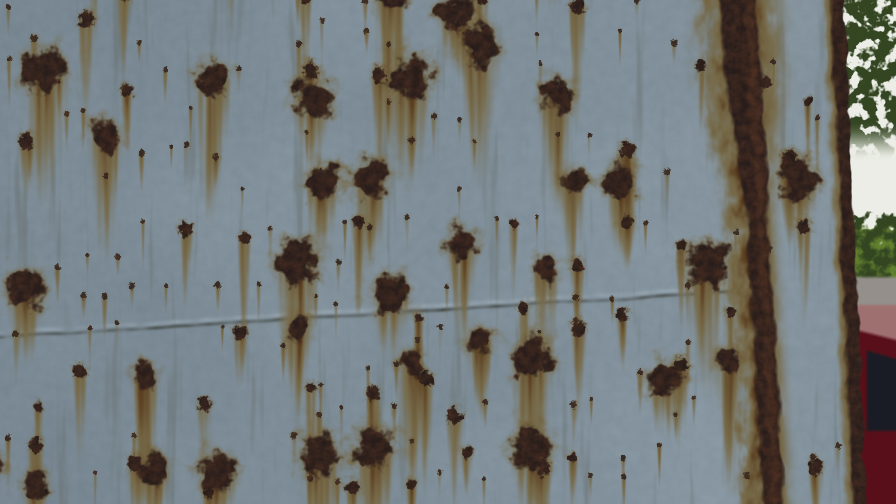
Write a WebGL 1 fragment shader that draws this texture.

```glsl
precision highp float;
uniform vec2 u_resolution;

// Paint and rust colours
const vec3 PAINT = vec3(0.495, 0.555, 0.597);
const vec3 GRIME = vec3(0.40, 0.43, 0.42);
const vec3 TAN = vec3(0.46, 0.41, 0.28);
const vec3 OCHRE = vec3(0.35, 0.24, 0.12);
const vec3 DARK_RUST = vec3(0.16, 0.115, 0.105);
const vec3 RED_RUST = vec3(0.29, 0.18, 0.13);
// Scenery colours
const vec3 SKY = vec3(0.92, 0.93, 0.90);
const vec3 LEAF = vec3(0.20, 0.27, 0.13);
const vec3 GRASS = vec3(0.38, 0.50, 0.18);
const vec3 PATH = vec3(0.58, 0.56, 0.54);
const vec3 CAR = vec3(0.35, 0.06, 0.10);
const vec3 HOOD = vec3(0.62, 0.44, 0.44);
// Layout, in canvas heights
const vec2 SEAM = vec2(0.336, 0.062);   // height at left, slope
const vec2 BEAM = vec2(1.535, -0.055);  // x at bottom, lean
const vec2 EDGE = vec2(1.707, -0.044);
// Rust spots: cell width, cell height, radius, density
const vec4 LARGE = vec4(0.17, 0.19, 0.036, 0.66);
const vec4 MEDIUM = vec4(0.11, 0.15, 0.014, 0.48);
const vec4 SMALL = vec4(0.05, 0.075, 0.006, 0.36);

vec3 hash3(vec2 p) {
  vec3 q = fract(p.xyx * vec3(0.1031, 0.1030, 0.0973));
  q += dot(q, q.yxz + 33.33);
  return fract((q.xxy + q.yzz) * q.zyx);
}

float corner(vec2 id, vec2 offset) {
  return dot(hash3(id).xy * 2.0 - 1.0, offset);
}

float gradNoise(vec2 p) {
  vec2 i = floor(p), f = fract(p), e = vec2(1.0, 0.0);
  vec2 u = f * f * f * (f * (f * 6.0 - 15.0) + 10.0);
  return mix(mix(corner(i, f), corner(i + e, f - e), u.x),
             mix(corner(i + e.yx, f - e.yx), corner(i + 1.0, f - 1.0), u.x), u.y);
}

float fbm(vec2 p) {
  return gradNoise(p) + 0.5 * gradNoise(p * 2.1 + 7.3) + 0.25 * gradNoise(p * 4.3 + 3.1);
}

// Spots are most crowded around the middle of the panel
float crowding(float x) {
  float d = (x - 0.75) / 0.55;
  return 0.5 + 0.6 * exp(-d * d);
}

// Scattered spots with runs below them: x = solid rust, y = stain
vec2 rustSpots(vec2 p, vec4 kind, float seed) {
  vec2 cell = kind.xy, home = floor(p / cell);
  float warp = 0.85 * fbm(p * 1.1 / kind.z + seed);
  float streaks = 0.8 + 0.9 * gradNoise(vec2(p.x * 85.0, p.y * 4.0) + seed);
  float solid = 0.0, clean = 1.0;
  for (int j = -1; j <= 3; j++) {
    for (int i = -1; i <= 1; i++) {
      vec2 id = home + vec2(float(i), float(j));
      vec3 place = hash3(id + seed), form = hash3(id + seed + 57.0);
      vec2 center = (id + 0.15 + 0.7 * place.xy) * cell;
      float present = step(place.z, kind.w * crowding(center.x));
      float radius = kind.z * mix(0.6, 1.15, form.x);
      vec2 q = p - center;
      float d = max(length(q * vec2(1.0, 0.9)) / radius + warp, 0.0);
      solid = max(solid, present * smoothstep(1.15, 0.75, d));
      float t = clamp(-q.y / (cell.y * mix(0.7, 2.0, form.y)), 0.0, 1.0);
      float across = q.x / (radius * mix(0.95, 0.5, t));
      float run = smoothstep(-radius, radius * 0.4, -q.y) * pow(1.0 - t, 1.3);
      float stain = max(run * exp(-across * across) * streaks, 0.75 * exp(-0.8 * d * d));
      clean *= 1.0 - present * clamp(stain, 0.0, 0.95);
    }
  }
  return vec2(solid, 1.0 - clean);
}

vec3 paintedPanel(vec2 p) {
  float drips = gradNoise(vec2(p.x * 28.0, p.y * 2.5)) + 0.5 * gradNoise(vec2(p.x * 95.0, p.y * 7.0));
  vec3 c = PAINT + 0.035 * fbm(p * 2.5) + 0.025 * (p.x - 0.7) + 0.02 * fbm(p * 45.0);
  c = mix(c, GRIME, 0.45 * smoothstep(0.12, 0.6, drips));
  // Weld seam: pale ridge over a broken dark line
  float s = p.y - SEAM.x - SEAM.y * p.x + 0.005 * gradNoise(p * 9.0);
  float left = 1.0 - smoothstep(1.46, 1.49, p.x);
  float broken = 0.55 + 0.9 * gradNoise(p * 30.0);
  c += 0.09 * left * broken * exp(-pow((s - 0.004) / 0.005, 2.0));
  return mix(c, GRIME * 0.72, left * clamp(broken, 0.0, 1.0) * exp(-pow((s + 0.005) / 0.004, 2.0)));
}

vec3 scenery(vec2 p) {
  float leaves = fbm(p * 38.0);
  vec3 c = mix(SKY, LEAF, smoothstep(-0.12, 0.12, leaves + 0.1) * smoothstep(0.68, 0.76, p.y));
  vec3 bush = mix(LEAF, GRASS, smoothstep(-0.2, 0.4, leaves));
  c = mix(c, bush, smoothstep(0.57, 0.55, p.y + 0.06 * leaves));
  c = mix(c, PATH, smoothstep(0.455, 0.445, p.y));
  c = mix(c, HOOD, smoothstep(0.40, 0.39, p.y));
  c = mix(c, CAR, smoothstep(0.345, 0.335, p.y + 0.25 * (p.x - 1.72)));
  float glass = smoothstep(0.14, 0.15, p.y) * smoothstep(0.31, 0.30, p.y + 0.3 * (p.x - 1.72));
  return mix(c, vec3(0.10, 0.11, 0.14), glass * smoothstep(1.715, 1.725, p.x));
}

void main() {
  vec2 p = gl_FragCoord.xy / u_resolution.y;
  vec2 rust = rustSpots(p, LARGE, 11.0);
  vec2 mid = rustSpots(p, MEDIUM, 83.0), fine = rustSpots(p, SMALL, 151.0);
  float solid = max(rust.x, max(mid.x, 0.85 * fine.x));
  float stain = 1.0 - (1.0 - rust.y) * (1.0 - 0.85 * mid.y) * (1.0 - 0.6 * fine.y);

  // Corroded beam, wider near the top, and ragged panel edge
  float rough = fbm(p * vec2(28.0, 16.0));
  float beam = p.x - BEAM.x - BEAM.y * p.y + 0.012 * rough;
  float reach = mix(0.022, 0.052, smoothstep(0.55, 0.9, p.y));
  float beamRust = smoothstep(-reach - 0.006, -reach + 0.006, beam) * smoothstep(0.026, 0.016, beam);
  float edge = p.x - EDGE.x - EDGE.y * p.y + 0.010 * rough;
  float edgeRust = smoothstep(-0.020, -0.010, edge);
  float bleed = exp(-pow((beam + 0.015) / (reach + 0.025), 2.0)) * (0.75 + 0.7 * rough);
  stain = max(stain, max(bleed, 0.7 * exp(-pow((edge + 0.01) / 0.018, 2.0))));
  solid = max(solid, max(beamRust, edgeRust));

  // Paint, then thin stain, thick stain and solid rust
  vec3 color = paintedPanel(p);
  color = mix(color, TAN, smoothstep(0.06, 0.5, stain));
  color = mix(color, OCHRE, smoothstep(0.42, 0.95, stain));
  float ridge = beamRust * exp(-pow((beam - 0.006) / 0.009, 2.0));
  float crust = clamp(0.3 + 0.8 * fbm(p * 60.0) + 0.5 * ridge, 0.0, 1.0);
  color = mix(color, mix(DARK_RUST, RED_RUST, crust), solid);
  color = mix(color, scenery(p), smoothstep(0.010, 0.015, edge));
  gl_FragColor = vec4(color, 1.0);
}
```
